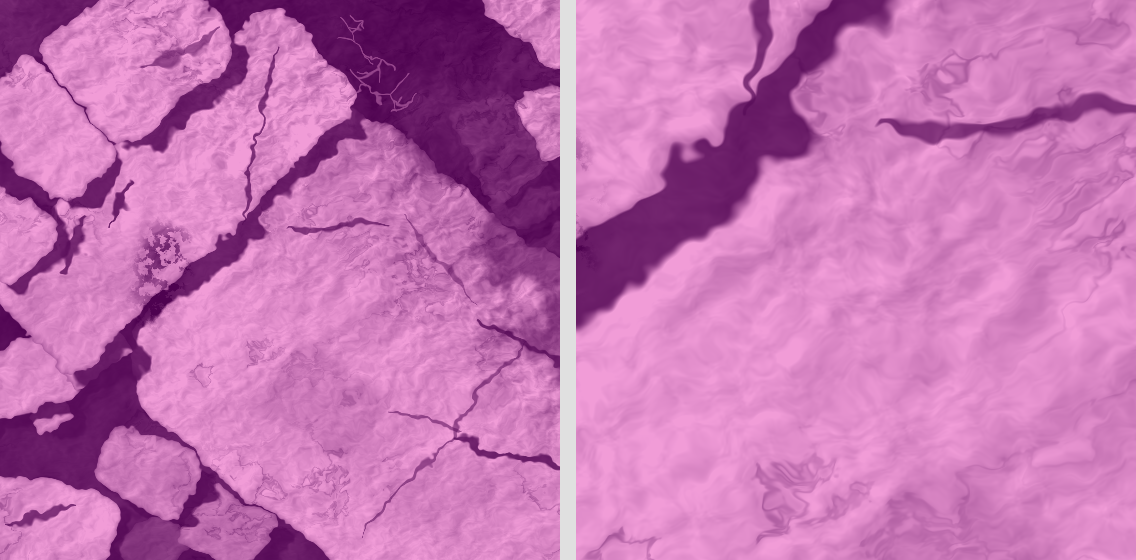
Left: the whole. Right: its middle third, enlarged.
Write a Shadertoy shader that draws this texture.

```glsl
// Sunlit sandstone slabs seen from above, split by deep purple gaps.
// Warped rounded boxes are painted back to front, each casting a shadow;
// cracks, bump-lit grain, a bush and dry twigs are laid over a single tone value.
float hash(vec2 p) {
    vec3 q = fract(vec3(p.xyx) * 0.1031);
    q += dot(q, q.yzx + 33.33);
    return fract((q.x + q.y) * q.z);
}
float noise(vec2 p) {
    vec2 cell = floor(p), f = fract(p);
    f = f * f * (3.0 - 2.0 * f);
    return mix(mix(hash(cell), hash(cell + vec2(1, 0)), f.x),
               mix(hash(cell + vec2(0, 1)), hash(cell + 1.0), f.x), f.y);
}
vec2 wobble(vec2 p) { return vec2(noise(p), noise(p + 40.0)) - 0.5; }
mat2 rotation(float a) { return mat2(cos(a), -sin(a), sin(a), cos(a)); }
float fbm(vec2 p) {
    float sum = 0.0, amp = 0.5;
    for (int i = 0; i < 6; i++) {
        sum += amp * noise(p);
        p = rotation(0.5) * p * 2.03 + 17.0;
        amp *= 0.6;
    }
    return sum;
}
float boxDist(vec2 p, vec2 centre, vec2 extent, float angle) {
    float corner = 0.35 * min(extent.x, extent.y);
    vec2 q = abs(rotation(angle) * (p - centre)) - extent + corner;
    return length(max(q, 0.0)) + min(max(q.x, q.y), 0.0) - corner;
}
float segmentDist(vec2 p, vec2 a, vec2 b) {
    vec2 ab = b - a;
    return length(p - a - ab * clamp(dot(p - a, ab) / dot(ab, ab), 0.0, 1.0));
}

// Darkens what lies in the slab's ragged shadow, then paints its face
void slab(inout float tone, vec2 p, vec2 centre, vec2 extent, float angle, float level) {
    float d = boxDist(p, centre, extent, angle);
    float shade = boxDist(p - vec2(0.024, -0.017), centre, extent, angle);
    shade += 0.03 * (noise(p * 34.0) - 0.5);
    tone *= mix(0.13, 1.0, smoothstep(-0.003, 0.005, shade));
    float face = level * (1.0 - 0.35 * exp(min(d, 0.0) / 0.005)) + 0.06 * exp(-abs(d + 0.012) / 0.008);
    tone = mix(face, tone, smoothstep(-0.0012, 0.0012, d));
}

// Dark groove with ragged width and tapered ends
void crack(inout float tone, vec2 p, vec2 a, vec2 b, float width, float depth) {
    float taper = min(1.0, 0.2 + 14.0 * min(length(p - a), length(p - b)));
    float ragged = width * taper * (0.1 + 1.4 * noise(p * 55.0));
    tone *= 1.0 - depth * (1.0 - smoothstep(ragged * 0.5, ragged + 0.001, segmentDist(p, a, b)));
}

void mainImage(out vec4 fragColor, in vec2 fragCoord) {
    vec2 uv = fragCoord / iResolution.xy;
    vec2 p = uv + 0.03 * wobble(uv * 9.0) + 0.014 * wobble(uv * 36.0) + 0.007 * wobble(uv * 110.0);
    float mottle = fbm(uv * 5.0 + 3.0) - 0.6;

    // Shaded ground and half-hidden blocks
    float tone = 0.05 + 0.4 * mottle;
    slab(tone, p, vec2(0.95, 0.64), vec2(0.06, 0.04), 0.4, 0.13);
    slab(tone, p, vec2(0.90, 0.74), vec2(0.06, 0.09), 0.5, 0.20);
    slab(tone, p, vec2(0.99, 0.78), vec2(0.045, 0.065), 0.5, 0.88);
    slab(tone, p, vec2(0.97, 1.00), vec2(0.10, 0.08), -0.6, 0.92);
    slab(tone, p, vec2(0.28, 0.02), vec2(0.05, 0.05), 0.7, 0.30);
    slab(tone, p, vec2(0.41, 0.05), vec2(0.07, 0.07), -0.6, 0.72);
    slab(tone, p, vec2(0.10, 0.27), vec2(0.03, 0.025), 0.5, 0.85);

    // Great slab, duller towards its wrinkled upper edge
    float ridge = dot(uv, vec2(0.64, 0.77));
    float wrinkled = smoothstep(0.68, 0.98, ridge + 0.35 * mottle);
    float patches = 2.0 - smoothstep(-0.01, 0.01, boxDist(p, vec2(0.58, 0.28), vec2(0.09, 0.07), -0.6))
                        - smoothstep(-0.04, 0.04, boxDist(p, vec2(0.83, 0.10), vec2(0.09, 0.07), 0.7));
    float level = 0.97 + 0.25 * mottle - 0.18 * wrinkled - 0.13 * patches;
    level -= 0.5 * smoothstep(0.96, 1.05, ridge + 0.5 * mottle);
    slab(tone, p, vec2(0.80, 0.26), vec2(0.53, 0.335), -0.69, level);
    crack(tone, p, vec2(0.65, 0.05), vec2(0.94, 0.39), 0.004, 0.55);
    crack(tone, p, vec2(0.69, 0.27), vec2(0.82, 0.23), 0.004, 0.55);
    crack(tone, p, vec2(0.80, 0.225), vec2(1.02, 0.17), 0.011, 0.85);
    crack(tone, p, vec2(0.71, 0.62), vec2(0.86, 0.46), 0.005, 0.45);
    crack(tone, p, vec2(0.86, 0.43), vec2(1.02, 0.34), 0.010, 0.8);
    crack(tone, p, vec2(0.52, 0.60), vec2(0.69, 0.59), 0.007, 0.7);

    // Lower left blocks
    float pale = 0.97 + 0.25 * mottle;
    slab(tone, p, vec2(0.27, 0.16), vec2(0.09, 0.065), -0.5, 0.7 + 0.8 * mottle);
    slab(tone, p, vec2(0.07, 0.05), vec2(0.14, 0.09), -0.3, pale);
    crack(tone, p, vec2(0.02, 0.075), vec2(0.13, 0.09), 0.012, 0.75);
    slab(tone, p, vec2(0.04, 0.335), vec2(0.09, 0.06), 0.3, pale);
    slab(tone, p, vec2(0.16, 0.38), vec2(0.06, 0.045), 0.5, pale);

    // Upper left slabs, the long one lying under its neighbours
    slab(tone, p, vec2(0.306, 0.661), vec2(0.36, 0.122), 0.76, pale);
    crack(tone, p, vec2(0.50, 0.92), vec2(0.43, 0.60), 0.005, 0.75);
    crack(tone, p, vec2(0.11, 0.51), vec2(0.15, 0.61), 0.022, 0.8);
    crack(tone, p, vec2(0.19, 0.60), vec2(0.25, 0.68), 0.015, 0.85);
    slab(tone, p, vec2(0.00, 0.60), vec2(0.07, 0.09), 0.8, pale);
    slab(tone, p, vec2(0.08, 0.766), vec2(0.075, 0.13), 0.75, pale);
    slab(tone, p, vec2(0.254, 0.914), vec2(0.15, 0.125), 0.72, pale);
    crack(tone, p, vec2(0.26, 0.87), vec2(0.40, 0.95), 0.015, 0.6);

    // Grain lit from the left, with sparse broken creases
    vec2 grain = rotation(0.3) * p * vec2(9.0, 13.0);
    float bump = fbm(grain), relief = bump - fbm(grain + vec2(-0.06, 0.07));
    float crease = 1.0 - smoothstep(0.0, 0.035, abs(bump - 0.6));
    crease *= smoothstep(0.5, 0.8, noise(uv * 8.0 + 5.0) + 0.2 * wrinkled);
    tone += (relief * (1.0 + wrinkled) - 0.22 * crease) * (0.2 + clamp(tone, 0.0, 1.0));

    // Speckled bush and pale dry twigs
    float bush = 1.0 - smoothstep(0.3, 1.0, length((p - vec2(0.28, 0.51)) / vec2(0.065, 0.12)));
    float leaves = smoothstep(0.55, 0.68, fbm(rotation(0.6) * uv * 75.0));
    tone -= bush * (0.1 + leaves * mix(0.3, 0.7, smoothstep(0.45, 0.56, uv.y)));
    vec2 joint = vec2(0.635, 0.97);
    float twigs = 1.0;
    for (float k = 0.0; k < 20.0; k++) {
        vec2 next = joint + vec2(hash(vec2(k, 3)) - 0.46, -0.35 * hash(vec2(k, 8))) * 0.05;
        vec2 tip = joint + (vec2(hash(vec2(k, 5)), hash(vec2(k, 9))) - 0.5) * 0.06;
        twigs = min(twigs, min(segmentDist(p, joint, next), segmentDist(p, joint, tip)));
        joint = next;
    }
    tone = mix(0.62, tone, 0.3 + 0.7 * smoothstep(0.0005, 0.0025, twigs));

    // Purple shade to pink light
    fragColor = vec4(mix(vec3(0.35, 0.05, 0.35), vec3(0.89, 0.56, 0.80), clamp(tone, -0.08, 1.1)), 1.0);
}
```
